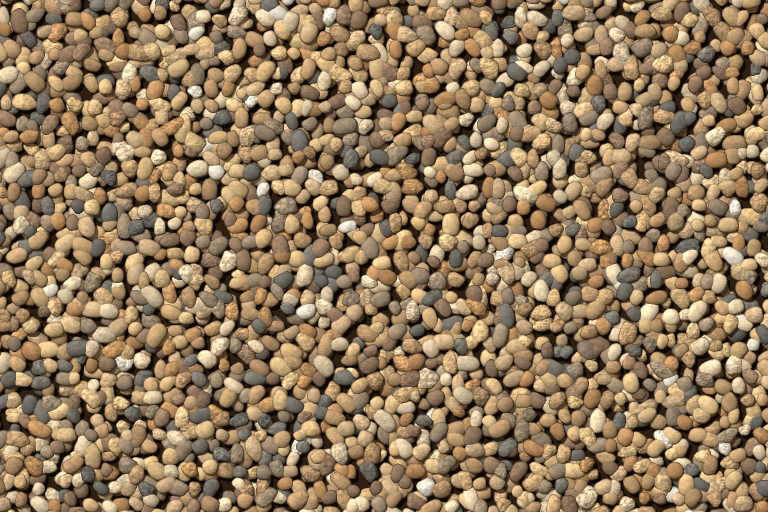
Write a Shadertoy shader that draws this texture.

```glsl
const float ROWS = 29.5;          // pebble rows over the canvas height
const int AA = 2;                 // samples per pixel side
const float JITTER = 0.68;
const float AMBIENT = 0.43;
const float SUN = 0.71;
const float BUMP = 0.55;          // relief of the roughest stones
const vec3 LIGHT = vec3(-0.40, 0.50, 0.77);
const vec3 SHADE_TINT = vec3(1.04, 0.86, 0.62);
const vec3 FLOOR_COLOR = vec3(0.36, 0.26, 0.16);
const vec3 STONES[10] = vec3[10](
    vec3(0.84, 0.70, 0.50),       // gold
    vec3(0.80, 0.68, 0.52),       // sand
    vec3(0.91, 0.82, 0.67),       // cream
    vec3(0.73, 0.59, 0.43),       // tan
    vec3(0.75, 0.57, 0.38),       // rust
    vec3(0.63, 0.55, 0.45),       // taupe
    vec3(0.47, 0.45, 0.41),       // slate
    vec3(0.87, 0.74, 0.54),       // honey
    vec3(0.59, 0.48, 0.38),       // brown
    vec3(0.78, 0.64, 0.46));      // ochre

struct Hit {
    float z;      // surface height
    float rim;    // 0 at the pebble centre, 1 at its outline
    vec2 id;
    vec3 normal;
};

float hash(vec2 p) {
    return fract(sin(dot(p, vec2(127.1, 311.7))) * 43758.5453);
}

float noise(vec2 p) {
    vec2 i = floor(p), f = fract(p);
    f = f * f * (3.0 - 2.0 * f);
    return mix(mix(hash(i), hash(i + vec2(1, 0)), f.x),
               mix(hash(i + vec2(0, 1)), hash(i + vec2(1, 1)), f.x), f.y);
}

float roughness(vec2 id) {
    return pow(hash(id + 43.3), 2.5);
}

// Keeps the pebble if it lies above the current hit
void addPebble(vec2 d, vec2 id, float base, inout Hit hit) {
    if (dot(d, d) > 0.8) return;
    float turn = 6.2832 * hash(id + 3.1);
    float c = cos(turn), s = sin(turn);
    mat2 rot = mat2(c, -s, s, c);
    float minor = mix(0.33, 0.50, hash(id + 5.7));
    float major = minor * mix(1.05, 1.6, hash(id + 8.3));
    vec2 q = rot * d / vec2(major, minor);
    float a = atan(q.y, q.x);
    float power = mix(1.9, 2.9, hash(id + 11.9));
    vec2 e = pow(abs(q) + 1e-4, vec2(power));
    float r = pow(e.x + e.y, 1.0 / power);
    float uneven = mix(0.5, 1.3, roughness(id));
    r *= 1.0 + uneven * (0.07 * sin(2.0 * a + turn * 3.0)
                       + 0.07 * sin(3.0 * a + turn * 7.0)
                       + 0.03 * sin(5.0 * a + turn * 11.0));
    if (r >= 1.0) return;
    float dome = sqrt(1.0 - r * r);
    float z = base + 0.9 * minor * dome;
    if (z > hit.z) {
        vec2 slope = (q / vec2(major, minor)) * rot * minor;
        hit = Hit(z, r, id, normalize(vec3(0.85 * slope, dome + 0.3)));
    }
}

// Two staggered layers, the lower one filling the gaps
Hit trace(vec2 p) {
    Hit hit = Hit(-0.5, 1.0, vec2(-1.0), vec3(0, 0, 1));
    for (int layer = 0; layer < 2; layer++) {
        float depth = float(layer);
        vec2 g = p + 0.5 * depth;
        for (int j = -1; j <= 1; j++)
        for (int i = -1; i <= 1; i++) {
            float row = floor(g.y) + float(j);
            float shift = 0.5 * mod(row, 2.0);
            vec2 cell = vec2(floor(g.x - shift) + float(i), row);
            vec2 id = cell + 71.0 * depth;
            vec2 offset = 0.5 + JITTER * (vec2(hash(id), hash(id + 19.3)) - 0.5);
            float base = 0.34 * hash(id + 23.7) - 0.36 * depth;
            addPebble(g - cell - vec2(shift, 0) - offset, id, base, hit);
        }
    }
    return hit;
}

float sunlight(vec2 p, float z) {
    float block = 0.0;
    for (int k = 1; k <= 2; k++) {
        vec3 ray = vec3(p, z) + LIGHT * 0.2 * float(k);
        block = max(block, smoothstep(0.0, 0.16, trace(ray.xy).z - ray.z));
    }
    return 1.0 - block;
}

float grain(vec2 p, vec2 id) {
    return 0.55 * noise(p * 5.0 + id * 3.0) + 0.45 * noise(p * 12.0 + id);
}

vec3 stoneColor(vec2 id, float mottle) {
    if (id.x == -1.0 && id.y == -1.0) return FLOOR_COLOR;
    vec3 color = STONES[int(hash(id + 31.3) * 9.99)];
    color *= mix(0.90, 1.08, hash(id + 37.9));
    color = mix(color, vec3(0.93, 0.89, 0.81), step(0.98, hash(id + 41.1)));
    return color * (1.0 + mix(0.12, 0.38, roughness(id)) * (2.0 * mottle - 1.0));
}

vec3 render(vec2 p) {
    Hit hit = trace(p);
    float mottle = grain(p, hit.id);
    float relief = mottle - grain(p + 0.07 * normalize(LIGHT.xy), hit.id);
    float diffuse = dot(hit.normal, LIGHT) + BUMP * roughness(hit.id) * relief;
    float lit = max(diffuse, 0.0) * sunlight(p, hit.z + 0.01);
    float contact = mix(0.64, 1.0, smoothstep(1.0, 0.82, hit.rim));
    float open = mix(0.5, 1.0, smoothstep(-0.4, 0.2, hit.z));
    float shade = (AMBIENT * open + SUN * lit) * contact;
    vec3 tint = mix(SHADE_TINT, vec3(1.0), smoothstep(0.1, 0.8, shade));
    return stoneColor(hit.id, mottle) * shade * tint;
}

void mainImage(out vec4 fragColor, in vec2 fragCoord) {
    vec3 sum = vec3(0.0);
    for (int y = 0; y < AA; y++)
    for (int x = 0; x < AA; x++) {
        vec2 sub = (vec2(x, y) + 0.5) / float(AA) - 0.5;
        sum += min(render((fragCoord + sub) / iResolution.y * ROWS + 7.0), 1.0);
    }
    fragColor = vec4(sum / float(AA * AA), 1.0);
}
```
